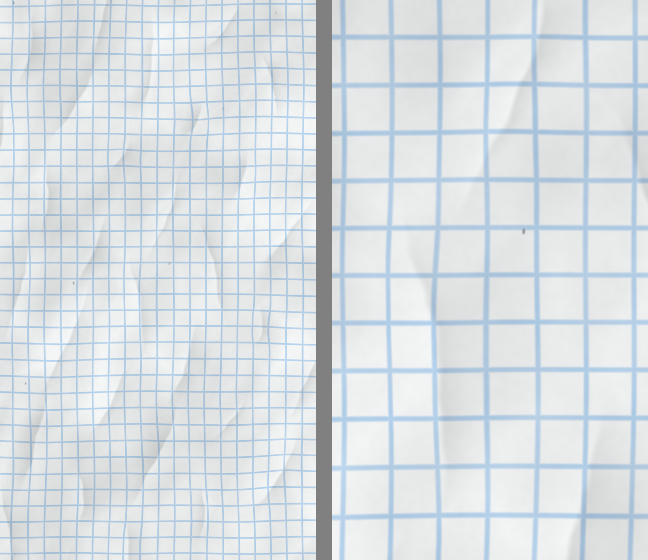
Left: the whole. Right: its middle third, enlarged.
Give the GLSL for this texture, as a WebGL 2 fragment shader.

```glsl
#version 300 es
precision highp float;
// Crumpled sheet of squared paper: a blue grid of about 19.6 by 34.8 cells.
// Hashed folds both shade the sheet and push the grid sideways; gradient
// noise adds broad facets, gentle warping, uneven ink, grain and specks.

uniform vec2 u_resolution;
out vec4 fragColor;

// Lengths are fractions of the canvas width.
const float PITCH = 0.05104;
const vec2 GRID_OFFSET = vec2(0.77, 0.41);   // in cells
const float LINE_WIDTH = 0.0053;
const float LINE_SOFTNESS = 0.0035;
const vec3 PAPER = vec3(0.908, 0.912, 0.913);
const vec3 INK = vec3(0.735, 0.855, 0.965);  // multiplies the paper
const vec3 SPECK = vec3(0.52, 0.53, 0.56);
const float WARP = 0.010;
const float FOLD_PUSH = 0.009;
const float FOLD_LIGHT = 0.035;
const float FOLD_DARK = 0.085;
const int FOLDS = 30;
const float SPECK_CELLS = 6.0;
const float SPECK_CHANCE = 0.14;

vec2 hash2(vec2 p) {
  vec3 q = fract(p.xyx * vec3(0.1031, 0.1030, 0.0973));
  q += dot(q, q.yzx + 33.33);
  return fract((q.xx + q.yz) * q.zy);
}

float cornerSlope(vec2 cell, vec2 corner, vec2 f) {
  float angle = 6.2832 * hash2(cell + corner).x;
  return dot(vec2(cos(angle), sin(angle)), f - corner);
}

float gradientNoise(vec2 p) {
  vec2 i = floor(p), f = p - i;
  vec2 u = f * f * f * (f * (f * 6.0 - 15.0) + 10.0);
  float low = mix(cornerSlope(i, vec2(0, 0), f), cornerSlope(i, vec2(1, 0), f), u.x);
  float high = mix(cornerSlope(i, vec2(0, 1), f), cornerSlope(i, vec2(1, 1), f), u.x);
  return mix(low, high, u.y);
}

// Returns the sideways push in xy and the change of brightness in z.
vec3 foldField(vec2 p, float height) {
  vec3 field = vec3(0.0);
  float wobble = 0.014 * gradientNoise(p * 9.0 + 50.0)
               + 0.005 * gradientNoise(p * 27.0 + 80.0);
  for (int k = 0; k < FOLDS; k++) {
    float n = float(k);
    vec2 size = hash2(vec2(n, 7.0)), style = hash2(vec2(n, 19.0));
    vec2 centre = vec2(fract(n * 0.618 + 0.41), (n + 0.5) / float(FOLDS) * height);
    vec2 along = normalize(vec2(mix(-0.35, 0.85, style.x), 1.0));
    vec2 across = vec2(along.y, -along.x);
    float reach = mix(0.07, 0.23, size.x);
    float spread = mix(0.014, 0.055, size.y);
    float t = dot(p - centre, along) / reach;
    float d = dot(p - centre, across) + wobble + 0.02 * t * t;
    float fade = 1.0 - smoothstep(0.15, 1.0, abs(t));
    float facing = style.y < 0.3 ? -1.0 : 1.0;
    float shadowSide = smoothstep(-0.005, 0.005, d * facing);
    float tone = mix(FOLD_LIGHT, -FOLD_DARK, shadowSide) * exp(-abs(d) / spread);
    float bulge = exp(-d * d / 0.003) * (style.y - 0.5) * 2.0;
    field += fade * vec3(across * bulge * FOLD_PUSH, tone);
  }
  return field;
}

// Broad facets that lean to the right, with creases where the noise is zero.
float facets(vec2 p) {
  vec2 q = vec2(p.x - 0.35 * p.y, p.y * 0.65);
  q += 0.06 * vec2(gradientNoise(p * 4.0 + 11.0), gradientNoise(p * 4.0 + 31.0));
  return 0.075 * gradientNoise(q * 3.2 + 5.0)
       + 0.10 * (abs(gradientNoise(q * 5.0 + 17.0)) - 0.2)
       - 0.06 * (abs(gradientNoise(q * 10.0 + 43.0)) - 0.2);
}

float gridInk(vec2 p, float pixel) {
  vec2 d = abs(fract(p / PITCH - GRID_OFFSET + 0.5) - 0.5) * PITCH;
  float edge = 0.5 * max(pixel, LINE_SOFTNESS);
  vec2 ink = 1.0 - smoothstep(LINE_WIDTH * 0.5 - edge, LINE_WIDTH * 0.5 + edge, d);
  return max(ink.x, ink.y);
}

// Sparse little flecks, at most one per cell.
float speckMask(vec2 p, float pixel) {
  vec2 cell = floor(p * SPECK_CELLS);
  vec2 place = hash2(cell + 61.0), kind = hash2(cell + 97.0);
  vec2 d = p - (cell + 0.2 + 0.6 * place) / SPECK_CELLS;
  d.x += 0.5 * d.y * (kind.y - 0.5);
  float radius = mix(0.0018, 0.0035, kind.y);
  float r = length(d * vec2(1.5, 0.8));
  return step(kind.x, SPECK_CHANCE) * (1.0 - smoothstep(radius - pixel, radius + pixel, r));
}

void main() {
  float pixel = 1.0 / u_resolution.x;
  vec2 p = gl_FragCoord.xy * pixel;
  vec3 fold = foldField(p, u_resolution.y * pixel);

  // Paper lit over facets and folds
  float grain = 0.010 * gradientNoise(p * 110.0) + 0.008 * gradientNoise(p * 45.0);
  float tone = clamp(fold.z + facets(p), -0.13, 0.05);
  vec3 color = PAPER + tone + grain;

  // Printed grid follows the bent sheet
  vec2 bend = WARP * vec2(gradientNoise(p * vec2(2.0, 3.0) + 3.0),
                          gradientNoise(p * vec2(3.0, 2.0) + 23.0));
  float strength = 0.93 + 0.2 * gradientNoise(p * 14.0 + 71.0);
  float ink = gridInk(p + bend + fold.xy, pixel) * clamp(strength, 0.0, 1.0);
  color *= mix(vec3(1.0), INK, ink);

  color = mix(color, SPECK, 0.75 * speckMask(p, pixel));
  fragColor = vec4(color, 1.0);
}
```
